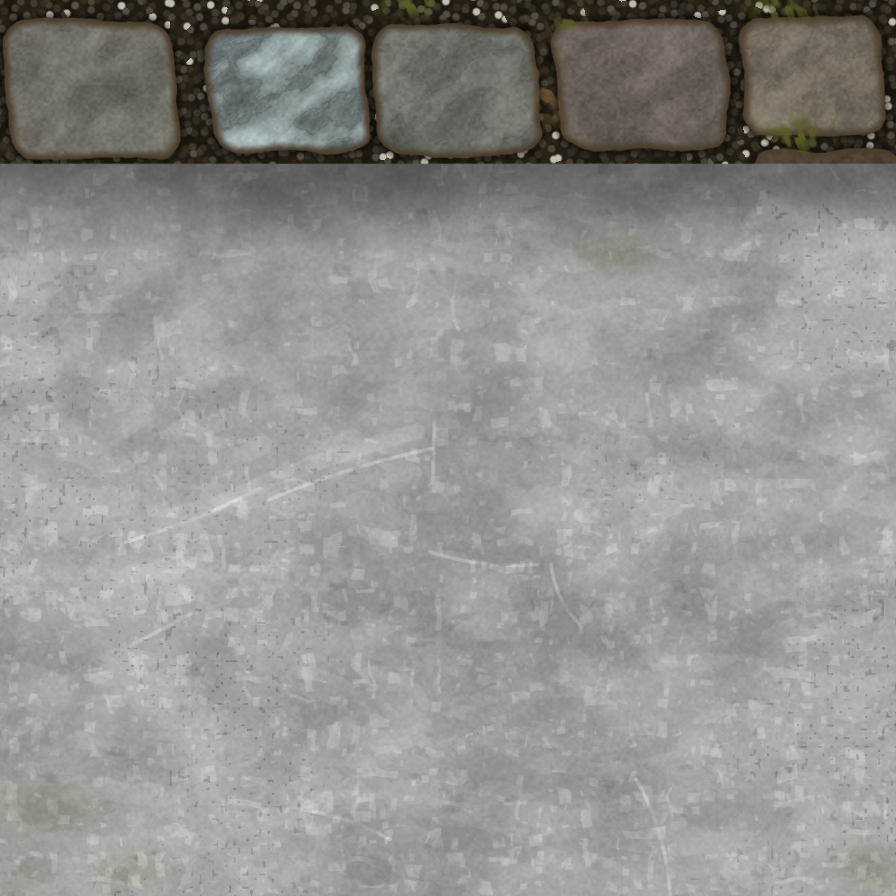
Reproduce this texture procedurally as a Shadertoy shader.

```glsl
const float CURB = 0.8172;

float hash(vec2 p) {
  vec3 q = fract(p.xyx * 0.1031);
  q += dot(q, q.yzx + 33.33);
  return fract((q.x + q.y) * q.z);
}

float noise(vec2 p) {
  vec2 i = floor(p), f = fract(p);
  f = f * f * (3.0 - 2.0 * f);
  return mix(mix(hash(i), hash(i + vec2(1, 0)), f.x),
             mix(hash(i + vec2(0, 1)), hash(i + vec2(1, 1)), f.x), f.y);
}

float fbm(vec2 p) {
  float sum = 0.0, amp = 0.516;
  for (int i = 0; i < 5; i++) {
    sum += amp * noise(p);
    p = mat2(1.6, 1.2, -1.2, 1.6) * p + 17.3;
    amp *= 0.5;
  }
  return sum;
}

float roundBox(vec2 p, vec2 halfSize, float r) {
  vec2 q = abs(p) - halfSize + r;
  return length(max(q, 0.0)) + min(max(q.x, q.y), 0.0) - r;
}

// Soft spot: centre in xy, radius in zw
float blob(vec2 p, vec4 s) {
  vec2 q = (p - s.xy) / s.zw;
  return exp(-dot(q, q));
}

// Bent line from xy to zw
float stroke(vec2 p, vec4 ends, float bend, float width, float px) {
  vec2 d = ends.zw - ends.xy, q = p - ends.xy;
  float t = clamp(dot(q, d) / dot(d, d), 0.0, 1.0);
  vec2 side = normalize(vec2(-d.y, d.x));
  float dist = length(q - d * t - side * bend * 4.0 * t * (1.0 - t));
  return 1.0 - smoothstep(width - px, width + px, dist);
}

// One ragged rectangle per grid cell
float chips(vec2 p, vec2 cells, float density, float seed, float px) {
  vec2 q = p + 0.01 * (vec2(noise(p * 55.0 + seed), noise(p * 55.0 + seed + 40.0)) - 0.5);
  vec2 id = floor(q * cells) + seed;
  vec2 centre = 0.35 + 0.3 * vec2(hash(id + 3.0), hash(id + 7.0));
  vec2 halfSize = mix(vec2(0.06), vec2(0.32), vec2(hash(id + 11.0), hash(id + 19.0)));
  float d = roundBox((fract(q * cells) - centre) / cells, halfSize / cells, 0.0);
  float wear = smoothstep(0.3, 0.65, fbm(p * 70.0 + seed));
  return (1.0 - smoothstep(-px, px, d)) * wear * step(hash(id + 29.0), density);
}

float gouges(vec2 p, float px) {
  vec4 ends[9] = vec4[9](vec4(0.14, 0.395, 0.29, 0.455), vec4(0.30, 0.442, 0.482, 0.499),
    vec4(0.483, 0.465, 0.485, 0.53), vec4(0.48, 0.384, 0.60, 0.37), vec4(0.71, 0.13, 0.748, 0.0),
    vec4(0.14, 0.276, 0.213, 0.315), vec4(0.35, 0.094, 0.435, 0.063),
    vec4(0.506, 0.668, 0.512, 0.632), vec4(0.615, 0.37, 0.65, 0.30));
  float bends[9] = float[9](-0.004, 0.005, 0.0, -0.006, 0.008, 0.0, 0.004, -0.003, -0.007);
  float sum = 0.55 * stroke(p, vec4(0.24, 0.436, 0.465, 0.518), 0.006, 0.009, 2.0 * px);
  for (int i = 0; i < 9; i++) sum += stroke(p, ends[i], bends[i], 0.002, px);
  return sum * mix(0.35, 1.0, smoothstep(0.2, 0.6, noise(p * 65.0)));
}

vec3 wall(vec2 p, float px) {
  float broad = fbm(p * vec2(4, 6) + 4.0);
  float mid = fbm(p * vec2(13, 18) + 21.0);
  vec3 col = mix(vec3(0.565, 0.565, 0.55), vec3(0.675, 0.675, 0.685),
                 smoothstep(0.28, 0.66, 0.5 * (broad + mid)));
  col += 0.035 * (smoothstep(0.5, 0.58, fbm(p * vec2(22, 34))) - 0.35);

  // Pale horizontal bands
  float band = blob(p, vec4(0.12, 0.36, 0.27, 0.016)) + blob(p, vec4(0.95, 0.36, 0.17, 0.014))
             + 0.7 * blob(p, vec4(0.18, 0.59, 0.09, 0.012));
  col += vec3(0.045, 0.045, 0.055) * band * (0.5 + mid);

  // Scraped flakes, denser lower down
  float density = mix(0.42, 0.18, smoothstep(0.3, 0.75, p.y));
  float flakes = chips(p, vec2(13, 34), density, 5.0, px) + chips(p, vec2(42, 14), density, 71.0, px)
               + chips(p, vec2(36, 40), density, 133.0, px) + chips(p, vec2(64, 58), density, 211.0, px);
  col += 0.07 * min(flakes, 1.3) + 0.1 * gouges(p, px);
  col -= 0.045 * chips(p + 0.013, vec2(24, 43), 0.22, 307.0, px);

  // Olive stains and grain
  vec4 stains[5] = vec4[5](vec4(0.05, 0.1, 0.07, 0.03), vec4(0.02, 0.025, 0.03, 0.03),
    vec4(0.15, 0.025, 0.05, 0.03), vec4(0.97, 0.03, 0.04, 0.04), vec4(0.69, 0.72, 0.05, 0.025));
  for (int i = 0; i < 5; i++)
    col -= vec3(0.09, 0.08, 0.14) * blob(p, stains[i]) * smoothstep(0.25, 0.7, mid);
  col += 0.035 * (noise(p * 330.0) + noise(p * 190.0) - 1.0);
  col -= 0.11 * smoothstep(0.8, 0.92, noise(p * 210.0 + 60.0)) * smoothstep(0.5, 0.65, broad);

  // Shade below the stones
  float depth = CURB - p.y + 0.06 * (broad - 0.5) + 0.018 * smoothstep(0.25, 0.5, abs(p.x - 0.5));
  return col * mix(0.6, 1.0, smoothstep(-0.01, 0.125, depth));
}

vec3 gravel(vec2 p) {
  vec2 q = p * 95.0;
  float nearest = 9.0, tone = 0.0;
  for (int k = 0; k < 9; k++) {
    vec2 id = floor(q) + vec2(k % 3 - 1, k / 3 - 1);
    float d = length(q - id - vec2(hash(id), hash(id + 51.0)));
    if (d < nearest) { nearest = d; tone = hash(id + 90.0); }
  }
  vec3 pebble = mix(vec3(0.19, 0.17, 0.12), vec3(0.38, 0.36, 0.31), tone * tone);
  pebble = mix(pebble, vec3(0.75, 0.74, 0.7), step(0.93, tone));
  vec3 soil = vec3(0.13, 0.11, 0.07) * (0.5 + fbm(p * 90.0));
  return mix(pebble, soil, smoothstep(0.25, 0.55, nearest));
}

vec3 paving(vec2 p, float px) {
  // Centre and half size; colour and mottling
  vec4 boxes[6] = vec4[6](vec4(0.102, 0.9, 0.095, 0.077), vec4(0.322, 0.9, 0.088, 0.07),
    vec4(0.509, 0.9, 0.091, 0.072), vec4(0.717, 0.905, 0.095, 0.073),
    vec4(0.907, 0.915, 0.079, 0.067), vec4(0.925, 0.8, 0.085, 0.032));
  vec4 tints[6] = vec4[6](vec4(0.43, 0.42, 0.38, 0.2), vec4(0.5, 0.55, 0.55, 0.6),
    vec4(0.43, 0.44, 0.41, 0.3), vec4(0.41, 0.38, 0.35, 0.2),
    vec4(0.46, 0.43, 0.38, 0.25), vec4(0.3, 0.25, 0.2, 0.2));
  vec3 col = gravel(p);
  vec2 warp = 0.014 * (vec2(fbm(p * 22.0), fbm(p * 22.0 + 31.0)) - 0.5);
  float rough = 0.06 * (noise(p * 300.0) - 0.5) + 0.09 * (fbm(p * 75.0) - 0.5);
  for (int i = 0; i < 6; i++) {
    vec2 q = p - boxes[i].xy;
    float d = roundBox(q + warp + vec2(q.y * 0.07, 0.0), boxes[i].zw, 0.026);
    float veins = fbm(mat2(0.8, -0.6, 0.6, 0.8) * q * vec2(22, 45) + float(i) * 13.0);
    vec3 face = tints[i].rgb * (1.0 + 2.0 * tints[i].w * (veins - 0.5)) + rough;
    face -= 0.11 * (1.0 - smoothstep(0.0, 0.035, abs(veins - 0.42))) * tints[i].w;
    face = mix(vec3(0.29, 0.24, 0.17), face, smoothstep(0.0, 0.012, -d));
    col *= mix(0.6, 1.0, smoothstep(0.0, 0.01, d));
    col = mix(col, face, 1.0 - smoothstep(-px, px, d));
  }
  // Moss and dry grass in the joints
  float blades = smoothstep(0.35, 0.65, noise(vec2(p.x * 170.0 + p.y * 60.0, p.y * 75.0)));
  vec4 moss[4] = vec4[4](vec4(0.46, 0.995, 0.028, 0.015), vec4(0.88, 0.995, 0.035, 0.016),
    vec4(0.89, 0.848, 0.032, 0.018), vec4(0.63, 0.98, 0.018, 0.012));
  for (int i = 0; i < 4; i++) col = mix(col, vec3(0.34, 0.37, 0.13), blades * blob(p, moss[i]));
  return mix(col, vec3(0.45, 0.36, 0.2), 0.8 * blades * blob(p, vec4(0.612, 0.905, 0.014, 0.045)));
}

void mainImage(out vec4 fragColor, in vec2 fragCoord) {
  vec2 p = fragCoord / iResolution.xy;
  float px = 1.0 / iResolution.y;
  vec3 col = mix(wall(p, px), paving(p, px), smoothstep(CURB - px, CURB + px, p.y));
  fragColor = vec4(clamp(col, 0.0, 1.0), 1.0);
}
```
